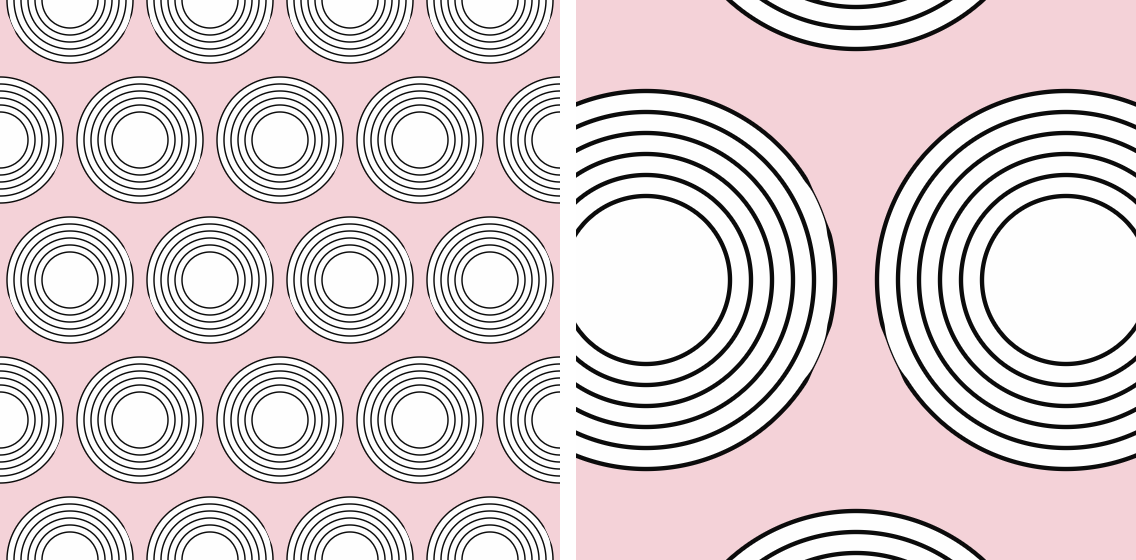
Left, the full canvas; right, a detail of the centre.
Write a Shadertoy shader that draws this pattern.

```glsl
// Staggered rows of white discs on pink, each drawn with six thin concentric rings.
// Every other row shifts by half a cell; rings come from the nearest ring radius,
// and the outermost ring thins at a few angles where the fill overlaps the outline.

const float REPEATS = 4.0;          // cells across and down
const float RING_COUNT = 6.0;
const float INNER_RADIUS = 0.2;     // lengths below are in cell units
const float RING_STEP = 0.05;
const float LINE_WIDTH = 0.0104;
const float THINNING = 0.7;

const vec3 PINK = vec3(0.957, 0.824, 0.847);
const vec3 WHITE = vec3(0.996);
const vec3 INK = vec3(0.045);

// Antialiased coverage of a signed distance, negative inside
float coverage(float dist, float pixel) {
    return clamp(0.5 - dist / pixel, 0.0, 1.0);
}

// Offset from the nearest disc centre; even rows sit at half cells
vec2 staggeredCell(vec2 p, float row) {
    float shift = 0.5 * mod(row, 2.0);
    return vec2(fract(p.x + shift) - 0.5, p.y - row);
}

// 1 near the given angle in degrees, fading to 0 on both sides
float thinSpot(vec2 direction, float degrees_) {
    float a = radians(degrees_);
    return smoothstep(cos(0.17), cos(0.06), dot(direction, vec2(cos(a), sin(a))));
}

float outlineWear(vec2 direction, float row) {
    float lowerRight = thinSpot(direction, -23.0);
    float evenRowOnly = max(thinSpot(direction, 23.0), thinSpot(direction, 203.0));
    return max(lowerRight, evenRowOnly * (1.0 - mod(row, 2.0)));
}

// Signed distance to the nearest ring's stroke
float ringStroke(float radius, float wear) {
    float last = RING_COUNT - 1.0;
    float index = clamp(floor((radius - INNER_RADIUS) / RING_STEP + 0.5), 0.0, last);
    float isOuter = step(last - 0.5, index);
    float halfWidth = 0.5 * LINE_WIDTH * (1.0 - THINNING * wear * isOuter);
    return abs(radius - INNER_RADIUS - index * RING_STEP) - halfWidth;
}

void mainImage(out vec4 fragColor, in vec2 fragCoord) {
    vec2 p = fragCoord / iResolution.xy * REPEATS;
    float pixel = REPEATS / iResolution.y;

    // Locate the disc
    float row = floor(p.y + 0.5);
    vec2 local = staggeredCell(p, row);
    float radius = length(local);
    vec2 direction = local / max(radius, 1e-4);

    // Fill, then ink rings
    float discRadius = INNER_RADIUS + (RING_COUNT - 1.0) * RING_STEP;
    vec3 color = mix(PINK, WHITE, coverage(radius - discRadius, pixel));
    float stroke = ringStroke(radius, outlineWear(direction, row));
    color = mix(color, INK, coverage(stroke, pixel));

    fragColor = vec4(color, 1.0);
}
```
